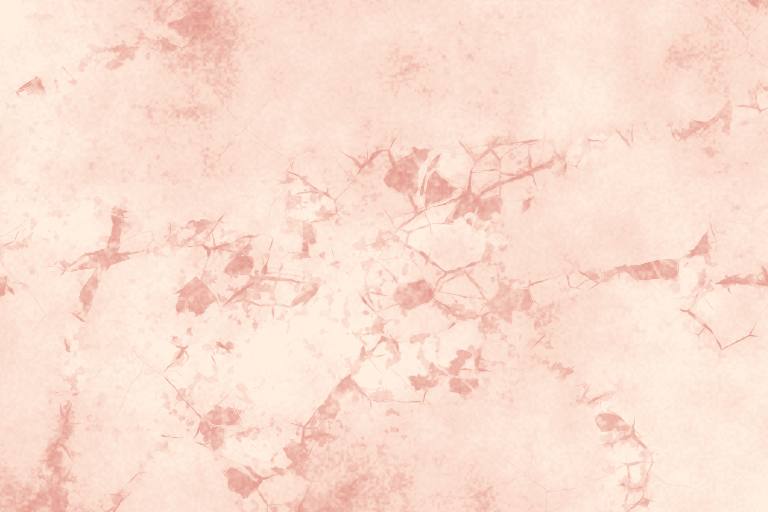
Write a Shadertoy shader that draws this texture.

```glsl
// Blush marble: cream and pink clouds with fine grain, crossed by rising
// belts of thin, angular veins. The clouds are fractal noise; the veins are
// roughened Voronoi cell borders that thicken along noise contours.

const vec3 CREAM = vec3(0.995, 0.922, 0.868);
const vec3 BLUSH = vec3(0.980, 0.848, 0.790);
const vec3 ROSE  = vec3(0.895, 0.615, 0.565);
const float RISING = 0.5;
const float STEEP = 1.25;

float hash1(vec2 p) {
    vec3 q = fract(vec3(p.xyx) * 0.1031);
    q += dot(q, q.yzx + 33.33);
    return fract((q.x + q.y) * q.z);
}

vec2 hash2(vec2 p) {
    return vec2(hash1(p), hash1(p + 71.7));
}

// Turns the x axis of the result towards the given angle
mat2 alignTo(float angle) {
    float c = cos(angle), s = sin(angle);
    return mat2(c, -s, s, c);
}

float noise(vec2 p) {
    vec2 cell = floor(p), f = fract(p);
    f = f * f * (3.0 - 2.0 * f);
    float low = mix(hash1(cell), hash1(cell + vec2(1, 0)), f.x);
    float high = mix(hash1(cell + vec2(0, 1)), hash1(cell + vec2(1, 1)), f.x);
    return mix(low, high, f.y);
}

// Fractal noise, normalised to 0..1; each octave is turned to hide the lattice
float fbm(vec2 p, int octaves) {
    float sum = 0.0, total = 0.0, weight = 0.5;
    mat2 turn = alignTo(0.9);
    for (int i = 0; i < octaves; i++) {
        sum += weight * noise(p);
        total += weight;
        weight *= 0.5;
        p = turn * p * 2.03 + 17.3;
    }
    return sum / total;
}

vec2 warp(vec2 p, float frequency, float amount) {
    vec2 shift = vec2(fbm(p * frequency, 3), fbm(p * frequency + 43.1, 3));
    return p + amount * (shift - 0.5);
}

// Voronoi cells: x = distance to the nearest border, y = random cell value
vec2 cracks(vec2 p, float scale) {
    p *= scale;
    vec2 base = floor(p), f = fract(p), nearest = vec2(0), home = vec2(0);
    float best = 8.0;
    for (int j = -1; j <= 1; j++)
    for (int i = -1; i <= 1; i++) {
        vec2 g = vec2(i, j), r = g + hash2(base + g) - f;
        if (dot(r, r) < best) { best = dot(r, r); nearest = r; home = g; }
    }
    float border = 8.0;
    for (int j = -2; j <= 2; j++)
    for (int i = -2; i <= 2; i++) {
        vec2 g = home + vec2(i, j), r = g + hash2(base + g) - f;
        vec2 gap = r - nearest;
        if (dot(gap, gap) > 1e-4)
            border = min(border, dot(0.5 * (r + nearest), normalize(gap)));
    }
    return vec2(border / scale, hash1(base + home + 5.5));
}

// Interrupted band along a noise contour: 1 on its spine, 0 outside
float belt(vec2 p, float angle, float seed) {
    vec2 q = alignTo(angle) * p * vec2(1.8, 3.5) + seed;
    float contour = abs(fbm(q, 2) - 0.5);
    float present = smoothstep(0.30, 0.52, fbm(p * 2.3 + seed * 3.0, 2));
    return present * (1.0 - smoothstep(0.0, 0.10, contour));
}

// A line that narrows to nothing as its strength drops to zero
float stroke(float dist, float width, float strength, float soft) {
    float w = mix(-soft, width, strength);
    return 1.0 - smoothstep(w - soft, w + soft, dist);
}

vec3 marbleRamp(float tone) {
    return tone < 1.0 ? mix(CREAM, BLUSH, max(tone, -0.2))
                      : mix(BLUSH, ROSE, min(tone - 1.0, 1.0));
}

void mainImage(out vec4 fragColor, in vec2 fragCoord) {
    vec2 p = fragCoord / iResolution.y;
    float soft = max(0.0017, 0.6 / iResolution.y);
    vec2 swayed = warp(p, 5.0, 0.07);
    float zone = max(belt(swayed, RISING, 8.2), 0.9 * belt(swayed, STEEP, 23.6));
    float core = smoothstep(0.35, 0.8, zone);

    // Coarse and fine vein networks, roughened along their length
    vec2 rough = warp(warp(p, 5.0, 0.06), 32.0, 0.012);
    vec2 slanted = alignTo(RISING) * rough;
    vec2 coarse = cracks(slanted * vec2(0.85, 1.15), 8.5);
    vec2 fine = cracks(slanted + 4.7, 18.0);
    float broken = smoothstep(0.25, 0.52, fbm(p * 11.0 + 60.0, 3));
    float swell = smoothstep(0.25, 0.75, noise(p * 26.0 + 4.0));
    float worn = smoothstep(0.2, 0.55, fbm(p * 75.0, 2));
    float main = smoothstep(0.05, 0.6, zone * broken) * mix(0.45, 1.0, swell * core);
    float veins = stroke(coarse.x, 0.0046, main, soft);
    veins = max(veins, 0.85 * stroke(fine.x, 0.0028, core * broken * mix(0.5, 1.0, swell), soft));

    // Faint hairlines away from the belts
    float hairMask = smoothstep(0.46, 0.62, fbm(p * 4.0 + 77.0, 3));
    veins = max(veins, 0.5 * stroke(cracks(rough + 9.1, 6.0).x, 0.0012, hairMask, soft));

    // Filled chips, crumbling vein edges and loose flecks
    float speck = fbm(p * 62.0 + 5.0, 3);
    float chip = step(0.80, fine.y) * smoothstep(0.0, 2.0 * soft, fine.x);
    chip *= smoothstep(0.5, 0.62, core * (0.45 + 0.5 * broken) + 0.5 * (speck - 0.5));
    float beside = core * (1.0 - smoothstep(0.0, 0.022, coarse.x));
    float crumbs = smoothstep(0.58, 0.68, speck + 0.13 * beside - 0.05 * (1.0 - zone));
    float scatter = smoothstep(0.40, 0.62, fbm(p * 3.4 + 21.0, 3));
    crumbs *= clamp(0.45 * scatter + 0.6 * zone, 0.0, 0.9);

    // Cloudy ground with mottling, grain, stained belts and bleached cells
    float mottle = fbm(p * 18.0 + 3.0, 4);
    float grain = noise(p * 175.0) + 0.5 * noise(p * 330.0 + 9.0) - 0.75;
    float tone = 0.50 + 2.6 * (fbm(p * 2.8 + 12.0, 5) - 0.5)
               + 0.8 * (fbm(p * 7.0 + 50.0, 3) - 0.5)
               + 0.9 * (mottle - 0.5) + 0.50 * grain
               + 0.15 * zone + 0.30 * beside
               - 0.45 * core * step(coarse.y, 0.35);

    float ink = max(veins * mix(0.6, 1.0, worn), chip * mix(0.6, 0.95, worn));
    ink = max(ink, 0.75 * crumbs);
    tone = mix(tone, 1.62 + 0.9 * (mottle - 0.45) + 0.3 * grain, ink);

    fragColor = vec4(marbleRamp(tone), 1.0);
}
```
